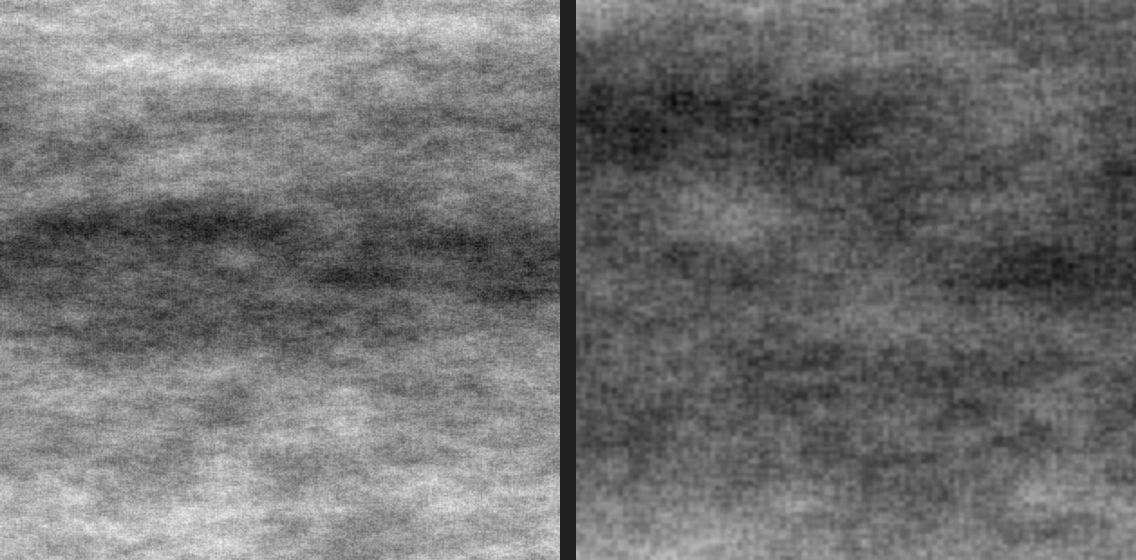
Left: the whole. Right: its middle third, enlarged.
This texture is drawn by a WebGL 2 fragment shader. Its source:

```glsl
#version 300 es
precision highp float;
// Tiling grey haze: stretched cloud streaks, one dark horizontal band, fine woven grain.

uniform vec2 u_resolution;
out vec4 fragColor;

// Random value from -1 to 1 for an integer cell and a layer seed
float hash(ivec2 cell, int seed) {
    uint h = uint(cell.x) * 1597334677u ^ uint(cell.y) * 3812015801u ^ uint(seed) * 2798796415u;
    h = (h ^ (h >> 16)) * 2146121005u;
    h = (h ^ (h >> 15)) * 2221713035u;
    h ^= h >> 16;
    return float(h >> 8) / 8388608.0 - 1.0;
}

// Smooth value noise that wraps after a whole number of cells
float wrapNoise(vec2 uv, vec2 cells, int seed) {
    vec2 shift = vec2(hash(ivec2(7, 3), seed), hash(ivec2(2, 9), seed));
    vec2 p = fract(uv + shift) * cells;
    vec2 f = fract(p);
    f = f * f * f * (f * (f * 6.0 - 15.0) + 10.0);
    ivec2 n = ivec2(cells);
    ivec2 a = ivec2(floor(p)) % n;
    ivec2 b = (a + 1) % n;
    float low = mix(hash(a, seed), hash(ivec2(b.x, a.y), seed), f.x);
    float high = mix(hash(ivec2(a.x, b.y), seed), hash(b, seed), f.x);
    return mix(low, high, f.y);
}

// Octaves that start as long streaks and grow rounder as they get finer
float streakClouds(vec2 uv) {
    float sum = 0.0;
    float amplitude = 0.12;
    for (int i = 0; i < 7; i++) {
        vec2 cells = round(vec2(2.0, 9.0) * pow(vec2(2.2, 1.85), vec2(float(i))));
        sum += amplitude * wrapNoise(uv, cells, i + 11);
        amplitude *= 0.8;
    }
    return sum;
}

// Fine speckle with faint horizontal and vertical threads
float wovenGrain(vec2 uv) {
    return 0.06 * wrapNoise(uv, vec2(310.0), 31)
         + 0.025 * wrapNoise(uv, vec2(60.0, 380.0), 32)
         + 0.025 * wrapNoise(uv, vec2(380.0, 60.0), 33);
}

void main() {
    vec2 uv = gl_FragCoord.xy / u_resolution;

    // Dark band with a crisp lower edge and a slow upper fade, gently wavy
    float y = uv.y + 0.02 * wrapNoise(uv, vec2(4.0, 5.0), 41);
    float band = smoothstep(0.31, 0.41, y) * (1.0 - smoothstep(0.52, 0.72, y));
    float tone = 0.605 - 0.25 * band + 0.02 * sin(6.28319 * uv.y);

    tone += streakClouds(uv) + wovenGrain(uv);
    fragColor = vec4(vec3(clamp(tone, 0.0, 1.0)), 1.0);
}
```
